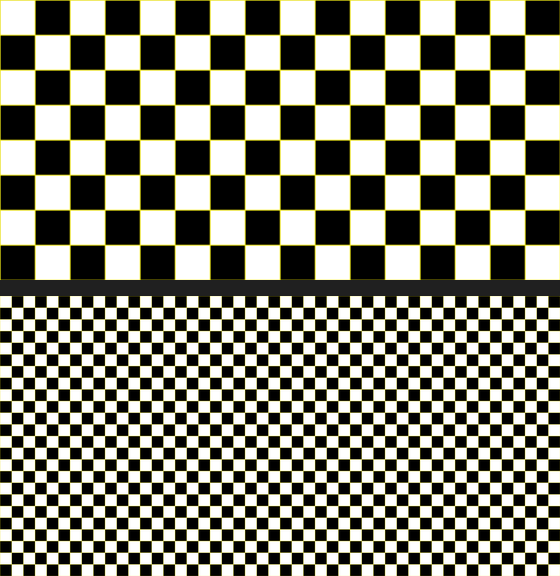
Top: one tile. Bottom: repeated 3 by 3.
Reproduce this pattern procedurally as a Shadertoy shader.

```glsl
// Black and white checkerboard with a thin yellow rule along every cell edge.
// Each axis is a box-filtered square wave; their product gives the checks,
// and the rules are laid over them by exact pixel coverage.

#define CELLS vec2(16.0, 8.0)        // even counts, so the board wraps
#define RULE_WIDTH 0.023             // in cells
#define SHIFT vec2(0.0037, -0.0037)  // grid offset, in cells
#define DARK vec3(0.0)
#define LIGHT vec3(1.0)
#define RULE_COLOUR vec3(1.0, 0.96, 0.0)

// Alternates between -1 and 1 in each cell, averaged over one pixel
vec2 squareWave(vec2 toEdge, vec2 edgeIndex, vec2 pixel) {
    vec2 side = clamp(2.0 * toEdge / pixel, -1.0, 1.0);
    return side * (1.0 - 2.0 * mod(edgeIndex, 2.0));
}

// Share of the pixel covered by the rule, per axis
vec2 ruleCoverage(vec2 toEdge, vec2 pixel) {
    vec2 high = min(toEdge + 0.5 * pixel, vec2(0.5 * RULE_WIDTH));
    vec2 low = max(toEdge - 0.5 * pixel, vec2(-0.5 * RULE_WIDTH));
    return clamp((high - low) / pixel, 0.0, 1.0);
}

void mainImage(out vec4 fragColor, in vec2 fragCoord) {
    vec2 pixel = CELLS / iResolution.xy;
    vec2 p = fragCoord * pixel - SHIFT;

    // Nearest cell edge on each axis
    vec2 edgeIndex = floor(p + 0.5);
    vec2 toEdge = p - edgeIndex;

    // Checks, dark in the lower left cell
    vec2 wave = squareWave(toEdge, edgeIndex, pixel);
    vec3 colour = mix(LIGHT, DARK, 0.5 + 0.5 * wave.x * wave.y);

    // Rules across and down
    vec2 bare = 1.0 - ruleCoverage(toEdge, pixel);
    colour = mix(RULE_COLOUR, colour, bare.x * bare.y);

    fragColor = vec4(colour, 1.0);
}
```
